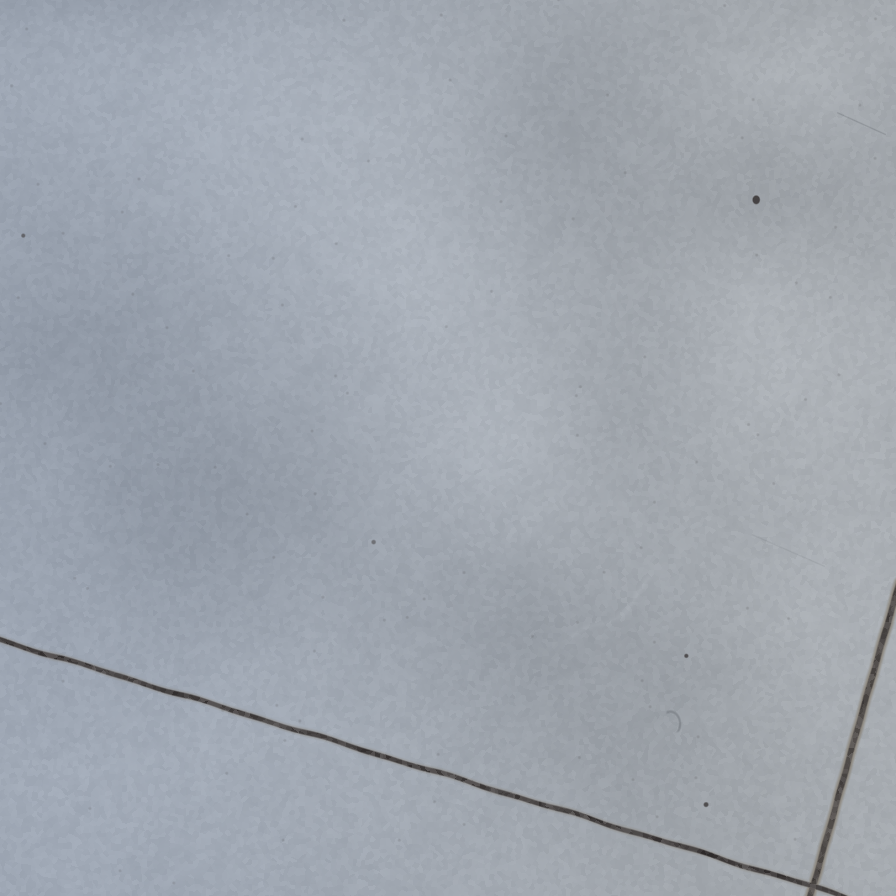
Write a WebGL 1 fragment shader that draws this texture.

```glsl
precision highp float;
// Pale blue-grey stone tiles with two dark joints meeting near the lower right.
// Broad Gaussian patches shade the slab; warped sines and cellular noise add
// clouding and grain; distance functions draw the joints, scratches and specks.
uniform vec2 u_resolution;

#define STONE_LEFT vec3(0.608, 0.643, 0.695)
#define STONE_RIGHT vec3(0.642, 0.661, 0.682)
#define JOINT_COLOR vec3(0.235, 0.220, 0.220)
#define RIM_COLOR vec3(0.53, 0.50, 0.45)
#define JOINT_WIDTH 0.0026
#define CLOUD_GAIN 0.011
#define GRAIN_GAIN 0.055
#define GRAIN_SCALE 170.0

vec2 hash2(vec2 p) {
  vec3 q = fract(p.xyx * vec3(0.1031, 0.1030, 0.0973));
  q += dot(q, q.yzx + 33.33);
  return fract((q.xx + q.yz) * q.zy);
}

// Cellular noise: x is the distance to the nearest point, y its random shade.
vec2 cellular(vec2 p) {
  vec2 cell = floor(p), f = fract(p);
  vec2 nearest = vec2(8.0, 0.0);
  for (int j = -1; j <= 1; j++) {
    for (int i = -1; i <= 1; i++) {
      vec2 o = vec2(float(i), float(j));
      vec2 h = hash2(cell + o);
      float d = length(o + h - f);
      if (d < nearest.x) nearest = vec2(d, fract(h.x * 7.3 + h.y * 3.1));
    }
  }
  return nearest;
}

// Layered sines, each octave turned and warped by the last.
float clouds(vec2 p) {
  float sum = 0.0, gain = 0.5;
  for (int i = 0; i < 6; i++) {
    p += 0.55 * sin(p.yx * 1.3 + float(i) * 1.7);
    sum += gain * sin(p.x + 0.4) * sin(p.y + 1.1);
    p = mat2(1.36, 1.27, -1.27, 1.36) * p + 2.3;
    gain *= 0.72;
  }
  return sum;
}

// Soft elliptical patch.
float blob(vec2 p, float x, float y, float w, float h) {
  vec2 d = (p - vec2(x, y)) / vec2(w, h);
  return exp(-dot(d, d));
}

float segmentDist(vec2 p, vec2 a, vec2 b) {
  vec2 pa = p - a, ba = b - a;
  return length(pa - ba * clamp(dot(pa, ba) / dot(ba, ba), 0.0, 1.0));
}

float stroke(float d, float halfWidth, float soft) {
  return 1.0 - smoothstep(halfWidth - soft, halfWidth + soft, d);
}

// Broad light and dark areas of the slab.
float patches(vec2 p) {
  float light = 1.2 * blob(p, 0.47, 0.70, 0.16, 0.13) + blob(p, 0.56, 0.51, 0.12, 0.11);
  light += blob(p, 0.30, 0.88, 0.24, 0.14) + 1.1 * blob(p, 0.88, 0.61, 0.13, 0.14);
  light += 0.8 * blob(p, 0.88, 0.92, 0.09, 0.06) + 0.7 * blob(p, 0.20, 0.14, 0.35, 0.16);
  light += 0.8 * blob(p, 0.94, 0.30, 0.10, 0.18);
  float dark = 1.3 * blob(p, 0.23, 0.42, 0.14, 0.11) + 1.1 * blob(p, 0.09, 0.60, 0.15, 0.12);
  dark += blob(p, 0.63, 0.88, 0.10, 0.16) + blob(p, 0.83, 0.77, 0.18, 0.08);
  dark += 0.7 * blob(p, 0.68, 0.57, 0.08, 0.10) + 1.1 * blob(p, 0.70, 0.20, 0.17, 0.12);
  dark += 0.7 * blob(p, 0.53, 0.31, 0.13, 0.08) + 1.1 * blob(p, 0.13, 1.01, 0.14, 0.04);
  return 0.036 * (light - dark);
}

void main() {
  vec2 p = gl_FragCoord.xy / u_resolution;
  float px = 1.0 / min(u_resolution.x, u_resolution.y);
  // Stone body
  vec3 color = mix(STONE_LEFT, STONE_RIGHT, smoothstep(0.0, 0.95, p.x));
  color += patches(p) + CLOUD_GAIN * clouds(p * 13.0);
  vec2 fine = cellular(p * GRAIN_SCALE);
  vec2 coarse = cellular(p * GRAIN_SCALE * 0.4 + 9.0);
  color += GRAIN_GAIN * (0.55 * (fine.y - 0.5) + 0.25 * (coarse.y - 0.5) * (1.0 - coarse.x));
  // Pale vein and faint scratches
  vec2 bent = p + 0.006 * sin(p.yx * 75.0);
  color += 0.025 * stroke(segmentDist(bent, vec2(0.64, 0.285), vec2(0.73, 0.35)), 0.002, 0.004);
  float scratch = stroke(segmentDist(p, vec2(0.935, 0.874), vec2(0.988, 0.850)), 0.0006, px);
  scratch += 0.5 * stroke(segmentDist(p, vec2(0.84, 0.403), vec2(0.92, 0.368)), 0.0006, px);
  vec2 curl = p - vec2(0.748, 0.192);
  float hook = abs(length(curl * vec2(1.0, 0.8)) - 0.011);
  scratch += stroke(hook, 0.0012, px) * smoothstep(-0.006, -0.002, curl.x) * smoothstep(-0.011, -0.007, curl.y);
  color -= 0.10 * scratch;
  // Dark specks: five distinct ones, then a faint scatter
  float speck = stroke(length((p - vec2(0.844, 0.777)) * vec2(1.0, 0.85)), 0.0040, px);
  speck += 0.8 * stroke(length(p - vec2(0.766, 0.268)), 0.0022, px);
  speck += 0.8 * stroke(length(p - vec2(0.788, 0.102)), 0.0026, px);
  speck += 0.6 * stroke(length(p - vec2(0.026, 0.737)), 0.0022, px);
  speck += 0.5 * stroke(length(p - vec2(0.417, 0.395)), 0.0024, px);
  vec2 dust = cellular(p * 32.0 + 4.0);
  speck += 0.16 * step(0.90, dust.y) * stroke(dust.x, 0.05, 32.0 * px);
  color = mix(color, JOINT_COLOR, clamp(speck, 0.0, 0.9));
  // Tile joints, slightly worn along their length
  vec2 q = p + 0.0006 * sin(p.x * 47.0) + 0.0004 * sin(p.x * 113.0 + p.y * 80.0);
  vec2 corner = vec2(0.906, 0.011);
  float lower = min(segmentDist(q, vec2(-0.02, 0.292), corner), segmentDist(q, corner, vec2(1.02, -0.027)));
  float side = segmentDist(q, vec2(0.902, -0.007), vec2(1.004, 0.350));
  float rim = max(0.45 * stroke(lower, JOINT_WIDTH * 1.5, 0.0025), 0.8 * stroke(side, JOINT_WIDTH * 2.2, 0.0025));
  color = mix(color, RIM_COLOR, rim);
  float joint = max(stroke(lower, JOINT_WIDTH, px), 0.85 * stroke(side, JOINT_WIDTH * 1.25, px));
  color = mix(color, JOINT_COLOR + 0.16 * (fine.y - 0.4), joint * (0.82 + 0.18 * coarse.y));
  gl_FragColor = vec4(clamp(color, 0.0, 1.0), 1.0);
}
```
